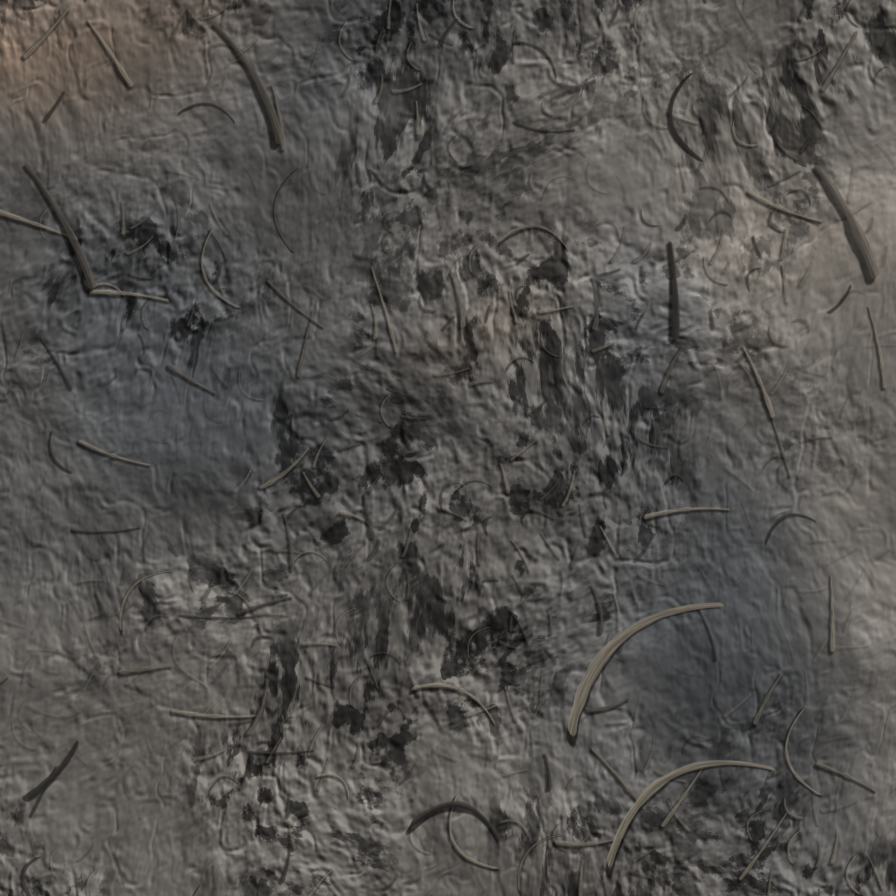
Reproduce this texture procedurally as a Shadertoy shader.

```glsl
vec4 hash4(vec2 cell, float seed) {
    vec4 h = fract(vec4(cell.xyx, cell.y + seed) * vec4(0.1031, 0.1030, 0.0973, 0.1099) + seed * 0.137);
    h += dot(h, h.wzxy + 33.33);
    return fract((h.xxyz + h.yzzw) * h.zywx);
}

mat2 rotation(float angle) {
    float c = cos(angle), s = sin(angle);
    return mat2(c, s, -s, c);
}

float valueNoise(vec2 p, float seed) {
    vec2 cell = floor(p), f = fract(p);
    f = f * f * (3.0 - 2.0 * f);
    float low = mix(hash4(cell, seed).x, hash4(cell + vec2(1.0, 0.0), seed).x, f.x);
    float high = mix(hash4(cell + vec2(0.0, 1.0), seed).x, hash4(cell + vec2(1.0), seed).x, f.x);
    return mix(low, high, f.y);
}

float fractalNoise(vec2 p, float gain, float seed) {
    float sum = 0.0, amplitude = 0.5;
    for (int i = 0; i < 5; i++) {
        sum += amplitude * valueNoise(p, seed + float(i));
        p = rotation(0.65) * p * 2.03;
        amplitude *= gain;
    }
    return sum;
}

// Distance to the nearest scattered point
float cellular(vec2 p, float seed) {
    vec2 cell = floor(p);
    float nearest = 2.0;
    for (int y = -1; y <= 1; y++)
    for (int x = -1; x <= 1; x++) {
        vec2 id = cell + vec2(x, y);
        nearest = min(nearest, length(p - id - hash4(id, seed).xy));
    }
    return nearest;
}

vec2 sineWarp(vec2 p) {
    return vec2(sin(p.y * 13.0 + 2.0 * sin(p.x * 9.0)), sin(p.x * 15.0 + 2.0 * sin(p.y * 11.0)));
}

float patchMask(vec2 p, vec2 center, vec2 radius) {
    vec2 q = (p - center) / radius;
    return exp(-dot(q, q));
}

// Soil relief: lumps, small pits and a few creases
float soilHeight(vec2 p) {
    vec2 q = p + 0.012 * sineWarp(p);
    float lumps = fractalNoise(q * vec2(15.0, 12.0), 0.58, 3.0);
    vec2 jitter = vec2(valueNoise(p * 50.0, 11.0), valueNoise(p * 50.0, 12.0)) - 0.5;
    float pits = smoothstep(0.05, 0.5, cellular(q * vec2(46.0, 32.0) + jitter * 1.4, 7.0));
    float crease = abs(valueNoise(q * vec2(26.0, 17.0) + jitter * 0.4, 21.0) - 0.5);
    return lumps + 0.08 * pits + 0.06 * smoothstep(0.0, 0.09, crease);
}

// Nearly straight, tapered twigs on a jittered grid, each with a soft shadow
vec3 addTwigs(vec3 color, vec2 p, float cells, float reach, float width, float density, float seed) {
    vec2 g = p * cells, cell = floor(g);
    float soft = 0.0014 * cells;
    for (int y = -1; y <= 1; y++)
    for (int x = -1; x <= 1; x++) {
        vec2 id = cell + vec2(x, y);
        vec4 place = hash4(id, seed), look = hash4(id, seed + 5.0);
        if (place.x > density) continue;
        float lean = (look.x - 0.5) * 1.5;
        float angle = look.y < 0.68 ? 1.57 + lean : lean;
        float halfLength = reach * mix(0.35, 1.0, place.w);
        float radius = width * mix(0.45, 1.2, look.z);
        mat2 turn = rotation(-angle);
        vec2 q = turn * (g - id - 0.2 - 0.6 * place.yz);
        float bend = (look.w - 0.5) * (look.w > 0.8 ? 1.2 : 0.35);
        q.y += bend * q.x * q.x / halfLength;
        radius *= 1.0 - 0.5 * smoothstep(-halfLength, halfLength, q.x);
        radius *= 0.8 + 0.4 * valueNoise(vec2(q.x * 7.0 / reach, place.y * 9.0), seed);
        vec2 s = q - turn * vec2(-0.7, -0.9) * (radius + soft * 0.5);
        float body = length(vec2(max(abs(q.x) - halfLength, 0.0), q.y)) - radius;
        float shade = length(vec2(max(abs(s.x) - halfLength, 0.0), s.y)) - radius;
        color *= 1.0 - 0.55 * (1.0 - smoothstep(-soft, soft * 1.8, shade));
        // Light falls across the rounded bark from the upper right
        float facing = dot(vec2(0.0, q.y / radius), turn * vec2(0.55, 0.83));
        float paleness = smoothstep(0.25, 0.85, look.z * 0.4 + place.w * 0.6);
        vec3 bark = mix(vec3(0.19, 0.18, 0.17), vec3(0.47, 0.44, 0.39), paleness);
        bark *= 1.0 + 0.28 * clamp(facing, -1.0, 1.0);
        bark *= 0.85 + 0.3 * valueNoise(q * vec2(6.0, 60.0) / reach, seed);
        color = mix(color, bark, 0.85 * (1.0 - smoothstep(-soft, soft, body)));
    }
    return color;
}

void mainImage(out vec4 fragColor, in vec2 fragCoord) {
    vec2 p = fragCoord / iResolution.y;
    vec2 drift = p + 0.03 * sineWarp(p * 0.6) + 0.14 * (fractalNoise(p * 5.0, 0.5, 40.0) - 0.5);

    // Damp slate, dry pale and rusty areas
    float damp = patchMask(drift, vec2(0.2, 0.6), vec2(0.27, 0.22))
               + patchMask(drift, vec2(0.72, 0.66), vec2(0.1, 0.13))
               + patchMask(drift, vec2(0.84, 0.3), vec2(0.18, 0.25))
               + 0.6 * patchMask(drift, vec2(0.4, 0.95), vec2(0.2, 0.12));
    float dry = patchMask(drift, vec2(0.9, 0.74), vec2(0.25, 0.14))
              + 0.6 * patchMask(drift, vec2(1.03, 0.42), vec2(0.12, 0.3));
    float rust = patchMask(drift, vec2(0.03, 0.97), vec2(0.17, 0.12))
               + 0.35 * patchMask(drift, vec2(0.52, 0.63), vec2(0.06, 0.05));
    vec3 color = mix(vec3(0.352, 0.339, 0.323), vec3(0.258, 0.265, 0.273), min(damp, 1.0));
    color = mix(color, vec3(0.485, 0.46, 0.43), min(dry, 1.0) * 0.9);
    color = mix(color, vec3(0.43, 0.355, 0.295), min(rust, 1.0) * 0.7);
    color *= 0.76 + 0.54 * fractalNoise(p * 9.0, 0.55, 60.0);

    // Directional light on the relief, calmer on dry ground
    float litter = smoothstep(0.32, 0.62, fractalNoise(p * 6.0, 0.5, 80.0));
    vec2 toLight = vec2(0.55, 0.83) * 0.0022;
    float slope = soilHeight(p - toLight) - soilHeight(p + toLight);
    float rough = mix(2.7, 5.2, litter) * (1.0 - 0.5 * min(dry, 1.0));
    color *= 1.0 + clamp(slope * rough, -0.6, 0.45);

    // Dark ragged hollows gathered where litter lies
    float hollow = smoothstep(0.56, 0.7, fractalNoise(p * vec2(48.0, 36.0) + sineWarp(p), 0.55, 90.0));
    color *= 1.0 - 0.55 * hollow * litter * (1.0 - 0.5 * min(dry, 1.0));

    // Fine fibres first, then stems and larger sticks
    color = mix(color, addTwigs(color, p, 27.0, 0.55, 0.05, 0.6, 17.0), 0.25 + 0.5 * litter);
    color = mix(color, addTwigs(color, p, 11.0, 0.55, 0.027, 0.45, 29.0), 0.85);
    color = addTwigs(color, p, 5.0, 0.55, 0.03, 0.32, 47.0);

    fragColor = vec4(clamp(color, 0.0, 1.0), 1.0);
}
```
